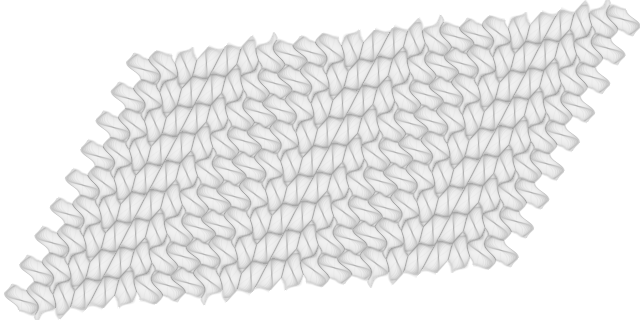
This pattern is drawn by a WebGL 2 fragment shader. Its source:

```glsl
#version 300 es
precision highp float;
// A slanted sheet of interlocking S-shaped tiles on white, 24 across by 9 down.
// Each point joins the nearest tile under a bent, stretched metric; the tiles turn
// and lengthen in three waves, and fans of hairlines swirl through each one.
#define COUNT vec2(24.0, 9.0)
#define WAVES 3.0
#define ORIGIN vec2(0.012, 0.012)
#define ACROSS vec2(1.562, 0.164)
#define UPWARD vec2(0.429, 0.812)
#define TURN vec2(0.70, 1.80)
#define BEND 0.48
#define LINE 0.0007
#define PALE 0.945
#define INK 0.56
#define FAN 7

out vec4 fragColor;
uniform vec2 u_resolution;

const float PI = 3.14159265;

// 0 where tiles are stretched, 1 where they are round.
float roundness(float column) {
    return 0.5 + 0.5 * cos(2.0 * PI * WAVES * (column + 0.5) / COUNT.x);
}

// Half length and half width of a tile.
vec2 tileSize(float column) {
    return mix(vec2(0.075, 0.029), vec2(0.056, 0.039), roundness(column));
}

// Position along and across a tile, in units of its half size.
vec2 tileSpace(vec2 p, vec2 cell, mat2 lattice) {
    vec2 d = p - ORIGIN - lattice * (cell + 0.5);
    float a = mix(TURN.x, TURN.y, roundness(cell.x));
    vec2 along = vec2(cos(a), sin(a));
    return vec2(dot(d, along), dot(d, vec2(-along.y, along.x))) / tileSize(cell.x);
}

float wave(float x) {
    return sin(PI * clamp(x, -1.0, 1.0));
}

float onSheet(vec2 cell) {
    vec2 inside = step(vec2(-0.5), cell) * step(cell, COUNT - 0.5);
    return inside.x * inside.y;
}

float stroke(float dist, float width, float pixel) {
    return 1.0 - smoothstep(width - 0.5 * pixel, width + pixel, dist);
}

void main() {
    vec2 p = gl_FragCoord.xy / u_resolution.y;
    float pixel = 1.0 / u_resolution.y;
    mat2 lattice = mat2(ACROSS / COUNT.x, UPWARD / COUNT.y);
    vec2 home = floor(inverse(lattice) * (p - ORIGIN));

    // Find the nearest two tiles.
    float first = 1e3, second = 1e3;
    vec2 cell = home, rival = home, q = vec2(0.0);
    for (int j = -2; j <= 2; j++) {
        for (int i = -2; i <= 2; i++) {
            vec2 c = home + vec2(i, j);
            vec2 t = tileSpace(p, c, lattice);
            float d = length(vec2(t.x, t.y - BEND * wave(t.x)));
            if (d < first) {
                second = first;
                rival = cell;
                first = d;
                cell = c;
                q = t;
            } else if (d < second) {
                second = d;
                rival = c;
            }
        }
    }
    vec2 size = tileSize(cell.x);
    float edge = 0.5 * (second - first) * size.y;

    // Soft shading: one flank of each lobe darkens, as do the seams.
    float lobe = wave(q.x);
    float flank = smoothstep(-0.1, 0.75, (q.y - BEND * lobe) * sign(q.x) * abs(lobe));
    float tone = PALE - 0.09 * flank - 0.09 * exp(-edge / 0.005);

    // Fan of curves that meet at the waist and spread around the lobes.
    float bare = 1.0;
    for (int k = 0; k < FAN; k++) {
        float f = float(k) / float(FAN - 1);
        float swell = mix(-0.15, 1.15, sqrt(f));
        float slope = swell * PI * cos(PI * q.x) * size.y / size.x;
        float dist = abs(q.y - swell * lobe) * size.y / sqrt(1.0 + slope * slope);
        bare *= 1.0 - mix(0.06, 0.26, f) * stroke(dist, LINE, pixel);
    }
    tone = mix(INK, tone, bare);

    // Seam lines, heavier along the middle of each tile.
    float weight = mix(0.35, 0.75, exp(-2.0 * q.x * q.x));
    tone = mix(tone, INK, weight * stroke(edge, LINE, pixel));

    // Leave the paper white beyond the outermost tiles.
    float share = 0.5 + 0.5 * clamp(edge / pixel, 0.0, 1.0);
    float cover = mix(onSheet(rival), onSheet(cell), share);
    fragColor = vec4(vec3(mix(1.0, tone, cover)), 1.0);
}
```
